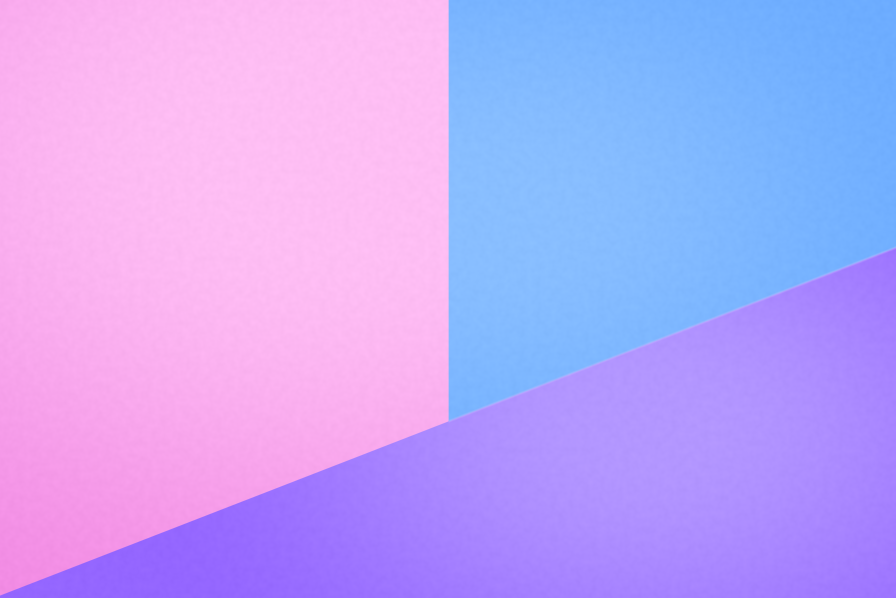
Reproduce this background procedurally as a WebGL 2 fragment shader.

```glsl
#version 300 es
precision highp float;
// Three sheets of softly lit pastel paper: pink, blue and a slanted violet one in front.

uniform vec2 u_resolution;
out vec4 fragColor;

// Layout, as fractions of the canvas
const float SEAM_X = 0.5007;       // upright seam between pink and blue
const float SLANT_START = 0.004;   // height of the violet edge at the left
const float SLANT_RISE = 0.582;    // its rise across the canvas

// Paper colours, in the light and in the shade
const vec3 PINK_LIGHT = vec3(0.995, 0.745, 0.955);
const vec3 PINK_SHADE = vec3(0.945, 0.535, 0.890);
const vec3 BLUE_LIGHT = vec3(0.535, 0.745, 1.000);
const vec3 BLUE_SHADE = vec3(0.425, 0.675, 1.000);
const vec3 VIOLET_LIGHT = vec3(0.700, 0.590, 1.000);
const vec3 VIOLET_SHADE = vec3(0.580, 0.400, 1.000);
const vec3 RIM_COLOR = vec3(0.760, 0.720, 1.000);

// Centre of the light on each sheet
const vec2 PINK_CENTER = vec2(0.42, 0.75);
const vec2 BLUE_CENTER = vec2(0.55, 0.65);
const vec2 VIOLET_CENTER = vec2(0.72, 0.30);

const float RIM_WIDTH = 0.0025;
const float RIM_STRENGTH = 0.45;
const float GRAIN_SCALE = 75.0;
const float GRAIN_STRENGTH = 0.014;

// Unit gradient from an integer hash of the lattice cell
vec2 latticeGradient(vec2 cell) {
    uvec2 q = uvec2(ivec2(cell)) * uvec2(1597u, 3571u);
    uint h = (q.x ^ q.y) * 40503u;
    h = (h ^ (h >> 13u)) * 60493u;
    float angle = float((h >> 8u) & 65535u) / 65536.0 * 6.28318;
    return vec2(cos(angle), sin(angle));
}

float gradientNoise(vec2 p) {
    vec2 cell = floor(p);
    vec2 f = p - cell;
    vec2 blend = f * f * f * (f * (f * 6.0 - 15.0) + 10.0);
    vec2 right = vec2(1.0, 0.0);
    vec2 up = vec2(0.0, 1.0);
    float a = dot(latticeGradient(cell), f);
    float b = dot(latticeGradient(cell + right), f - right);
    float c = dot(latticeGradient(cell + up), f - up);
    float d = dot(latticeGradient(cell + 1.0), f - 1.0);
    return mix(mix(a, b, blend.x), mix(c, d, blend.x), blend.y);
}

// Two octaves of fine paper fibre
float paperGrain(vec2 p) {
    return gradientNoise(p) + 0.6 * gradientNoise(p * 2.1 + 17.0);
}

// Sheet colour, falling from light to shade between two radii
vec3 litSheet(vec2 uv, vec2 center, float inner, float outer, vec3 light, vec3 shade) {
    return mix(light, shade, smoothstep(inner, outer, distance(uv, center)));
}

void main() {
    vec2 uv = gl_FragCoord.xy / u_resolution;
    float aspect = u_resolution.x / u_resolution.y;
    float soft = 0.7 / u_resolution.y;

    // Signed distances in canvas heights
    float seam = (uv.x - SEAM_X) * aspect;
    float slope = SLANT_RISE / aspect;
    float slant = (uv.y - SLANT_START - SLANT_RISE * uv.x) / sqrt(1.0 + slope * slope);

    vec3 pink = litSheet(uv, PINK_CENTER, 0.15, 0.95, PINK_LIGHT, PINK_SHADE);
    vec3 blue = litSheet(uv, BLUE_CENTER, 0.05, 0.58, BLUE_LIGHT, BLUE_SHADE);
    vec3 violet = litSheet(uv, VIOLET_CENTER, 0.05, 0.60, VIOLET_LIGHT, VIOLET_SHADE);

    // Back sheets, then the violet sheet laid over them
    float blueSide = smoothstep(-soft, soft, seam);
    vec3 color = mix(pink, blue, blueSide);
    color = mix(violet, color, smoothstep(-soft, soft, slant));

    // Pale cut edge where violet meets blue
    float rim = 1.0 - smoothstep(0.0, RIM_WIDTH + soft, abs(slant));
    color = mix(color, RIM_COLOR, rim * blueSide * RIM_STRENGTH);

    color += GRAIN_STRENGTH * paperGrain(uv * vec2(aspect, 1.0) * GRAIN_SCALE);
    fragColor = vec4(clamp(color, 0.0, 1.0), 1.0);
}
```
